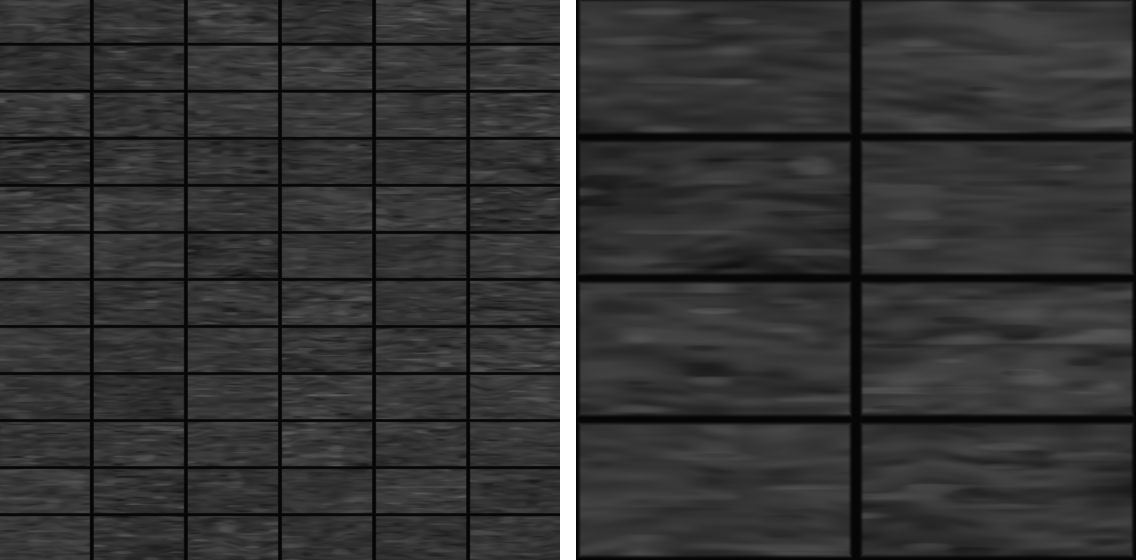
Left: the whole. Right: its middle third, enlarged.
Reproduce this pattern procedurally as a WebGL 1 fragment shader.

```glsl
precision highp float;
// Charcoal wood-grain tiles, stacked six across and twelve down, with black joints.

uniform vec2 u_resolution;

const vec2 TILE_PITCH = vec2(0.168, 0.084);
const vec2 GRID_CENTER = vec2(0.5, 0.501);
const vec2 JOINT_HALF_WIDTH = vec2(0.0034, 0.0026);
const vec3 JOINT_COLOR = vec3(0.025);
const float WOOD_LEVEL = 0.205;

float hash(vec2 p) {
    vec3 q = fract(vec3(p.xyx) * 0.1031);
    q += dot(q, q.yzx + 33.33);
    return fract((q.x + q.y) * q.z);
}

float valueNoise(vec2 p) {
    vec2 cell = floor(p);
    vec2 f = fract(p);
    f = f * f * (3.0 - 2.0 * f);
    float low = mix(hash(cell), hash(cell + vec2(1.0, 0.0)), f.x);
    float high = mix(hash(cell + vec2(0.0, 1.0)), hash(cell + vec2(1.0, 1.0)), f.x);
    return mix(low, high, f.y);
}

// Fibres run horizontally and bend gently; seed gives each tile its own cut.
float woodGrain(vec2 p, vec2 seed) {
    float bend = valueNoise(p * vec2(16.0, 22.0) + seed) - 0.5;
    p.y += 0.012 * bend;
    float broad = valueNoise(p * vec2(9.0, 60.0) + seed * 1.3) - 0.5;
    float fibre = valueNoise(p * vec2(20.0, 150.0) + seed * 1.7) - 0.5;
    float fine = valueNoise(p * vec2(48.0, 245.0) + seed * 2.1) - 0.5;
    return 0.035 * broad + 0.075 * fibre + 0.07 * fine;
}

// Sparse pale scratches, and darker pores between them.
float wornStreaks(vec2 p, vec2 seed) {
    float pale = valueNoise(p * vec2(22.0, 170.0) + seed * 2.7);
    float pore = valueNoise(p * vec2(26.0, 190.0) + seed * 3.1);
    return 0.07 * smoothstep(0.68, 0.95, pale) - 0.045 * smoothstep(0.7, 0.95, pore);
}

// Coverage of the joints, from the distance to the nearest grid lines.
float jointMask(vec2 local, float softness) {
    vec2 toLine = (0.5 - abs(local - 0.5)) * TILE_PITCH - JOINT_HALF_WIDTH;
    vec2 cover = 1.0 - smoothstep(vec2(-softness), vec2(softness), toLine);
    return max(cover.x, cover.y);
}

void main() {
    vec2 uv = gl_FragCoord.xy / u_resolution;
    vec2 grid = (uv - GRID_CENTER) / TILE_PITCH;
    vec2 tile = floor(grid) + 20.0;
    vec2 seed = 60.0 * vec2(hash(tile), hash(tile + 71.0));

    // Each tile varies in tone and in how strongly its grain shows.
    float tone = 0.045 * (hash(tile + 13.0) - 0.5);
    float contrast = mix(0.75, 1.2, hash(tile + 37.0));
    float grain = woodGrain(uv, seed) + wornStreaks(uv, seed);
    vec3 wood = vec3(WOOD_LEVEL + tone + contrast * grain);

    float softness = max(0.0016, 0.75 / min(u_resolution.x, u_resolution.y));
    vec3 color = mix(wood, JOINT_COLOR, jointMask(fract(grid), softness));
    gl_FragColor = vec4(color, 1.0);
}
```
